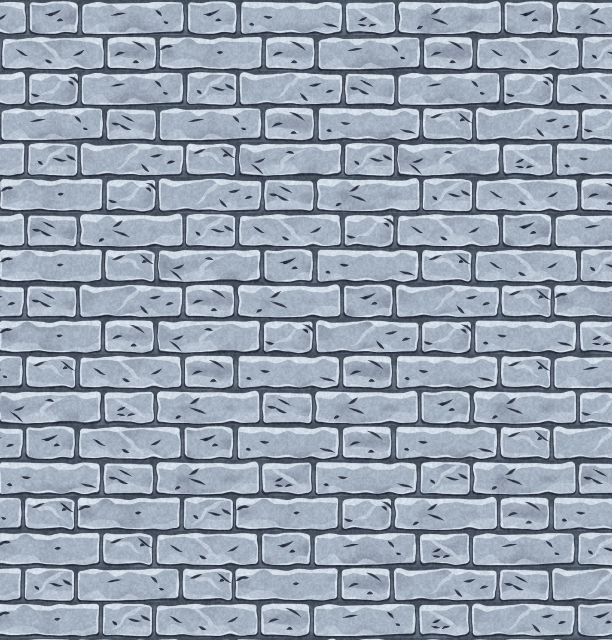
A Shadertoy shader for this texture:

```glsl
#define ROWS 18.07        // courses down the canvas
#define PERIOD 4.47       // one long and one short brick, in row heights
#define LONG_CELL 2.98    // long brick with its joint
#define SIDE_GAP 0.06     // half of the upright joint
#define BRICK_HALF 0.425  // half height of a brick
#define DRIFT 0.008       // slight lean of the wall
#define VARIANTS 7.0      // brick designs that recur
#define CRACKS 3
#define GRAIN 0.13

const vec3 STONE = vec3(0.65, 0.70, 0.76);
const vec3 SHADE = vec3(0.55, 0.59, 0.66);
const vec3 LIGHT = vec3(0.84, 0.88, 0.92);
const vec3 MORTAR = vec3(0.39, 0.44, 0.50);
const vec3 MORTAR_DARK = vec3(0.27, 0.31, 0.36);
const vec3 INK = vec3(0.13, 0.15, 0.21);

float hash(vec2 p) {
    vec3 h = fract(p.xyx * 0.1031);
    h += dot(h, h.yzx + 33.33);
    return fract((h.x + h.y) * h.z);
}

float noise(vec2 p) {
    vec2 i = floor(p), f = fract(p);
    f = f * f * (3.0 - 2.0 * f);
    return mix(mix(hash(i), hash(i + vec2(1, 0)), f.x),
               mix(hash(i + vec2(0, 1)), hash(i + vec2(1, 1)), f.x), f.y);
}

float roundBox(vec2 p, vec2 halfSize, float r) {
    vec2 d = abs(p) - halfSize + r;
    return length(max(d, 0.0)) + min(max(d.x, d.y), 0.0) - r;
}

// Curved stroke that tapers to both ends
float stroke(vec2 p, float angle, float halfLen, float width, float bend) {
    float c = cos(angle), s = sin(angle);
    p = vec2(c * p.x + s * p.y, c * p.y - s * p.x);
    float t = p.x / halfLen;
    float body = abs(p.y - bend * (1.0 - t * t)) - width * (1.0 - t * t);
    return max(body, abs(p.x) - halfLen);
}

float cover(float d, float soft) {
    return smoothstep(soft, -soft, d);
}

void mainImage(out vec4 fragColor, in vec2 fragCoord) {
    vec2 uv = fragCoord / iResolution.y;
    float aa = 0.7 * ROWS / iResolution.y;

    // Running bond: alternate rows shift by half a period
    vec2 p = vec2(uv.x, 1.0 - uv.y) * ROWS;
    p.x += DRIFT * p.y;
    float row = floor(p.y);
    float along = p.x - (mod(row, 2.0) < 0.5 ? 2.27 : 0.01);
    float pair = floor(along / PERIOD);
    along -= pair * PERIOD;
    bool isLong = along < LONG_CELL;
    float cellWidth = isLong ? LONG_CELL : PERIOD - LONG_CELL;
    vec2 q = vec2(along - (isLong ? 0.0 : LONG_CELL) - 0.5 * cellWidth, 0.5 - fract(p.y));
    vec2 halfSize = vec2(0.5 * cellWidth - SIDE_GAP, BRICK_HALF);

    // Each brick takes one of a few designs
    vec2 id = vec2(pair * 2.0 + (isLong ? 0.0 : 1.0), row) + 20.0;
    float design = floor(hash(id) * VARIANTS) + (isLong ? 0.0 : 31.0);
    vec2 seed = vec2(design * 13.0 + 40.0, design * 7.0 + 60.0);

    // Chipped outline
    vec2 wobble = vec2(noise(q * 3.5 + seed), noise(q * 3.0 + seed + 9.0)) - 0.5;
    vec2 b = q + wobble * vec2(0.05, 0.09);
    float brick = roundBox(b, halfSize, 0.11);

    // Mortar and cast shadow
    float grain = 0.6 * noise(uv * 430.0) + 0.4 * noise(uv * 190.0 + 31.0) - 0.5;
    vec3 color = mix(MORTAR_DARK, MORTAR, smoothstep(-0.3, 0.1, 0.1 - abs(q.y + 0.1) + 0.3 * noise(p * 2.0)));
    float shadow = roundBox(b + vec2(0.0, 0.045), halfSize + vec2(0.025, 0.008), 0.12);
    color = mix(color, INK, 0.9 * cover(shadow, aa + 0.012));

    // Stone face
    float mottle = noise(b * vec2(1.6, 3.0) + seed + 5.0);
    vec3 face = mix(SHADE, STONE, smoothstep(0.0, 0.6, mottle + 0.25 * hash(id + 7.0)));

    // Pale facets along the foot and across some faces
    float fromFoot = b.y + halfSize.y;
    float facet = fromFoot - 0.42 * noise(vec2(b.x * 2.2, 3.0) + seed) + 0.1;
    face = mix(face, mix(STONE, LIGHT, 0.45), 0.8 * cover(facet, aa));
    float tilt = hash(seed + 2.0) < 0.5 ? 0.65 : -0.6;
    float streak = stroke(b + wobble * 0.15, tilt, 0.5, 0.07, 0.05);
    face = mix(face, mix(STONE, LIGHT, 0.55), step(0.5, hash(seed + 4.0)) * cover(streak, aa));

    // Bright worn rim: broad on top, thin at the sides and foot
    float rim = halfSize.y - b.y - 0.03 - 0.18 * noise(vec2(b.x * 3.0, 1.0) + seed);
    float sideWear = 0.02 + 0.07 * noise(b * vec2(1.0, 4.0) + seed + 3.0);
    rim = min(rim, halfSize.x - abs(b.x) - sideWear);
    rim = min(rim, fromFoot - 0.09 * noise(vec2(b.x * 2.6, 8.0) + seed) + 0.02);
    face = mix(face, LIGHT, 0.95 * cover(rim, aa));

    // Dark cracks and pits
    for (int i = 0; i < CRACKS; i++) {
        vec2 k = seed + float(i) * 3.7 + 11.0;
        vec2 spot = (vec2(hash(k), hash(k + 1.3)) - 0.5) * halfSize * vec2(1.9, 1.2);
        float size = mix(0.07, 0.24, hash(k + 2.1));
        float crack = stroke(b - spot, 1.3 * (hash(k + 4.9) - 0.6), size,
                             0.045 - 0.06 * size, 0.06 * (hash(k + 6.2) - 0.5));
        face = mix(face, INK, 0.9 * cover(crack, aa));
    }

    color = mix(color, face, cover(brick, aa));
    color += GRAIN * grain;
    fragColor = vec4(clamp(color, 0.0, 1.0), 1.0);
}
```
